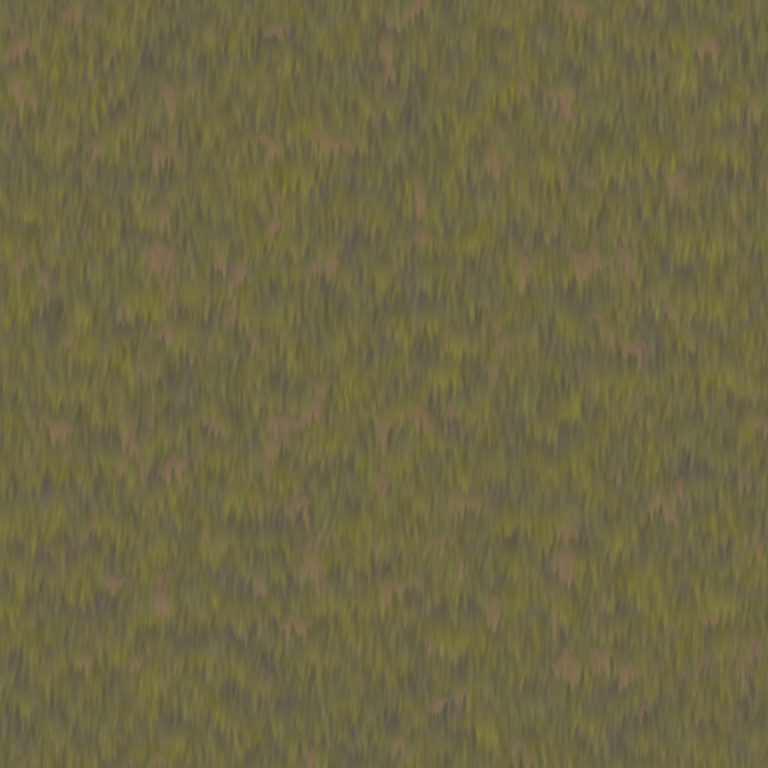
This texture is drawn by a WebGL 1 fragment shader. Its source:

```glsl
precision highp float;
// Worn meadow grass: soft upright blades, mottled olive tufts and bare soil.
uniform vec2 u_resolution;

vec2 gradient(vec2 cell) {
  vec3 h = fract(vec3(cell.xyx) * vec3(0.1031, 0.1030, 0.0973));
  h += dot(h, h.yzx + 33.33);
  float angle = 6.2832 * fract((h.x + h.y) * h.z);
  return vec2(cos(angle), sin(angle));
}

// Gradient noise, roughly -0.7 to 0.7
float noise(vec2 p) {
  vec2 i = floor(p);
  vec2 f = p - i;
  vec2 u = f * f * f * (f * (f * 6.0 - 15.0) + 10.0);
  float a = dot(gradient(i), f);
  float b = dot(gradient(i + vec2(1.0, 0.0)), f - vec2(1.0, 0.0));
  float c = dot(gradient(i + vec2(0.0, 1.0)), f - vec2(0.0, 1.0));
  float d = dot(gradient(i + vec2(1.0, 1.0)), f - vec2(1.0, 1.0));
  return mix(mix(a, b, u.x), mix(c, d, u.x), u.y);
}

// Three layers of long thin streaks, each leaning a little differently
float grassBlades(vec2 p) {
  float sum = 0.0;
  for (int i = 0; i < 3; i++) {
    float layer = float(i);
    float lean = (layer - 1.0) * 0.13;
    vec2 q = vec2(p.x + lean * p.y, p.y) + layer * 3.17;
    q.x += 0.004 * noise(p * 19.0 + layer * 11.0);
    sum += noise(q * vec2(200.0 - 38.0 * layer, 31.0 - 4.0 * layer));
  }
  return sum * 0.65;
}

void main() {
  vec2 p = gl_FragCoord.xy / min(u_resolution.x, u_resolution.y);
  float blades = grassBlades(p);

  // Blades fray the patch edges vertically
  vec2 frayed = p + vec2(0.006 * noise(p * 45.0 + 5.0), 0.022 * blades);

  // Tufts shift between cool shade and yellow green
  float tufts = noise(frayed * vec2(23.0, 27.0) + 40.0)
              + 0.6 * noise(frayed * vec2(58.0, 46.0) + 71.0);
  float hue = tufts + 0.6 * blades + 0.4 * noise(p * 7.0 + 13.0);
  float light = 0.6 * noise(frayed * vec2(34.0, 30.0) + 90.0) + blades;
  vec3 color = vec3(0.424, 0.404, 0.265);
  color += hue * vec3(0.040, 0.044, -0.050);
  color += light * vec3(0.046, 0.046, 0.040);

  // Bright yellow blades on the sunny tufts
  float glint = smoothstep(0.2, 0.6, noise(p * vec2(150.0, 30.0) + 120.0));
  color += glint * smoothstep(0.0, 0.5, tufts) * vec3(0.045, 0.045, -0.02);

  // Bare soil showing through in small ragged patches
  float bare = noise(frayed * vec2(21.0, 19.0) + 150.0)
             + 0.5 * noise(frayed * vec2(52.0, 40.0) + 180.0)
             + 0.3 * noise(p * 6.0 + 210.0);
  vec3 soil = vec3(0.515, 0.425, 0.325) + 0.035 * blades;
  color = mix(color, soil, 0.85 * smoothstep(0.22, 0.62, bare));

  gl_FragColor = vec4(color, 1.0);
}
```
